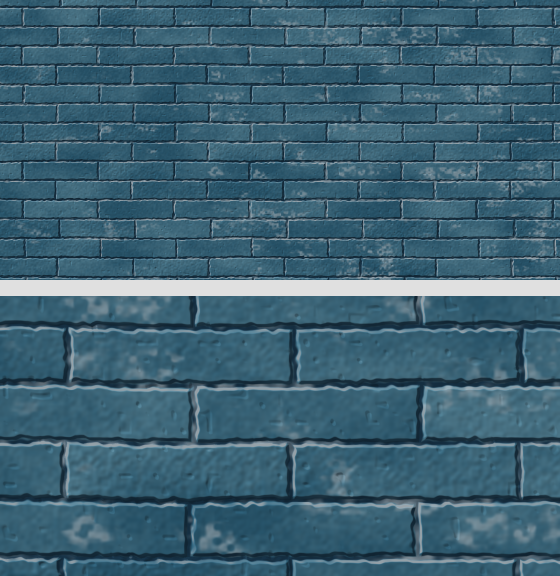
Top: the whole. Bottom: its middle third, enlarged.
This texture is drawn by a Shadertoy shader. Its source:

```glsl
// Weathered blue painted brick wall in running bond, lit from the upper left.

const vec2 BRICK = vec2(0.2705, 0.0688);   // pitch, in canvas heights
const vec2 LIGHT_DIR = vec2(-0.65, 0.76);
const vec3 SHADOW = vec3(0.06, 0.135, 0.19);
const vec3 DEEP_BLUE = vec3(0.17, 0.335, 0.415);
const vec3 SOFT_BLUE = vec3(0.265, 0.425, 0.495);
const vec3 CHALK = vec3(0.60, 0.64, 0.665);

float hash(vec2 p) {
    return fract(sin(dot(p, vec2(127.1, 311.7))) * 43758.5453);
}

float noise(vec2 p) {
    vec2 i = floor(p), f = fract(p);
    f = f * f * (3.0 - 2.0 * f);
    return mix(mix(hash(i), hash(i + vec2(1, 0)), f.x),
               mix(hash(i + vec2(0, 1)), hash(i + vec2(1, 1)), f.x), f.y);
}

float fbm(vec2 p) {
    float sum = 0.0, amp = 0.5;
    for (int i = 0; i < 4; i++) {
        sum += amp * noise(p);
        p = p * 2.03 + 17.3;
        amp *= 0.5;
    }
    return sum;
}

// Distance to the nearest brick edge (x) and the brick's cell (yz).
vec3 brickCell(vec2 p) {
    float y = (p.y - 0.0104) / BRICK.y;
    float row = floor(y);
    float shift = mix(0.208, 0.085, mod(row, 2.0));
    shift += 0.018 * (hash(vec2(row, 4.0)) - 0.5);
    float x = (p.x - shift) / BRICK.x;
    vec2 local = (fract(vec2(x, y)) - 0.5) * BRICK;
    vec2 inset = 0.5 * BRICK - abs(local);
    return vec3(min(inset.x, inset.y), floor(x), row);
}

// Hand-laid unevenness: slow sag plus crumbling edges.
vec2 roughen(vec2 p) {
    vec2 sag = vec2(noise(p * 7.0), noise(p * 7.0 + 40.0)) - 0.5;
    vec2 crumble = vec2(noise(p * 120.0 + 8.0), noise(p * 120.0 + 70.0)) - 0.5;
    return p + 0.0045 * sag + 0.0042 * crumble;
}

// Relief: raised bricks with crisp edges, grain and small pits.
float relief(vec2 p) {
    vec3 cell = brickCell(roughen(p));
    float gap = 0.0008 + 0.0022 * hash(cell.yz + 3.0);
    float body = smoothstep(gap, gap + 0.0038, cell.x);
    float coarseness = mix(0.13, 0.38, pow(hash(cell.yz + 9.0), 2.0));
    float pits = smoothstep(0.83, 0.95, noise(p * 95.0 + 31.0));
    return body + coarseness * (noise(p * 170.0) + 0.5 * noise(p * 80.0)) - 0.25 * pits;
}

// Blue paint with per-brick tint and pale worn patches.
vec3 paint(vec2 p, vec2 cell) {
    float tint = 0.65 * (hash(cell + 21.0) - 0.5) + 0.42;
    tint += 2.2 * (fbm(p * vec2(7.0, 12.0)) - 0.47) + 0.5 * (noise(p * 150.0) - 0.5);
    vec3 color = mix(DEEP_BLUE, SOFT_BLUE, clamp(tint, -0.25, 1.15));
    float wear = fbm(p * vec2(13.0, 26.0) + 50.0) + 0.06 * (p.x - 1.0);
    wear += 0.16 * (hash(cell + 13.0) - 0.5);
    float scuff = smoothstep(0.58, 0.76, wear) * smoothstep(0.2, 0.8, noise(p * 120.0 + 5.0));
    return mix(color, CHALK, 0.6 * scuff);
}

vec3 wall(vec2 p) {
    vec3 cell = brickCell(roughen(p));
    vec2 probe = LIGHT_DIR * 0.0019;
    float slope = relief(p - probe) - relief(p + probe);
    float dashes = noise(p * vec2(85.0, 100.0) + 12.0);
    float chalkiness = noise(p * vec2(6.0, 15.0) + 3.0);

    // Painted face over joints that range from shadow to pale mortar
    float pale = smoothstep(0.5, 1.1, 0.6 * dashes + 0.6 * chalkiness);
    vec3 joint = mix(SHADOW * 1.3, CHALK, 0.75 * pale);
    float face = smoothstep(0.001, 0.0038, cell.x);
    vec3 color = mix(joint, paint(p, cell.yz), face);
    color *= 1.0 + 0.75 * clamp(slope, -0.4, 0.4);

    // Broken chalky rims and broken shaded undersides
    float broken = smoothstep(0.25, 0.85, 0.65 * dashes + 0.6 * chalkiness);
    float rim = smoothstep(0.22, 0.7, slope) * mix(0.25, 1.0, broken);
    color = mix(color, CHALK, 0.95 * rim);
    float shade = smoothstep(0.2, 0.65, -slope) * mix(0.55, 1.0, noise(p * 75.0 + 90.0));
    return mix(color, SHADOW, shade);
}

void mainImage(out vec4 fragColor, in vec2 fragCoord) {
    // Average four samples per pixel for smooth edges
    vec3 color = vec3(0.0);
    for (int i = 0; i < 4; i++) {
        vec2 offset = vec2(i % 2, i / 2) * 0.5 - 0.25;
        color += 0.25 * wall((fragCoord + offset) / iResolution.y);
    }
    fragColor = vec4(color, 1.0);
}
```
